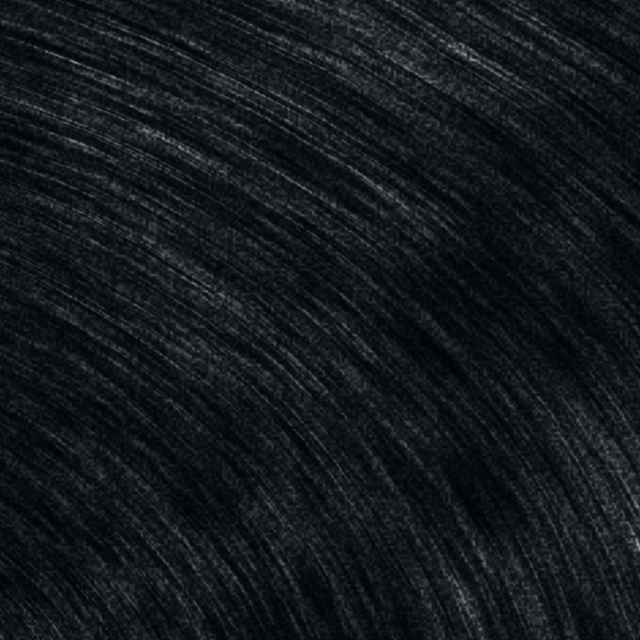
This texture is drawn by a WebGL 2 fragment shader. Its source:

```glsl
#version 300 es
precision highp float;
// Dark brushed surface with fine pale scratches sweeping in wide arcs.

uniform vec2 u_resolution;
out vec4 fragColor;

float hash(vec2 p) {
  vec3 q = fract(p.xyx * vec3(0.1031, 0.1030, 0.0973));
  q += dot(q, q.yzx + 33.33);
  return fract((q.x + q.y) * q.z);
}

float valueNoise(vec2 p) {
  vec2 cell = floor(p);
  vec2 w = smoothstep(0.0, 1.0, fract(p));
  float low = mix(hash(cell), hash(cell + vec2(1, 0)), w.x);
  float high = mix(hash(cell + vec2(0, 1)), hash(cell + vec2(1, 1)), w.x);
  return mix(low, high, w.y);
}

float cloudNoise(vec2 p) {
  return 0.6 * valueNoise(p) + 0.4 * valueNoise(p * 2.3 + 17.0);
}

// One row of noise along the arc, shifted so neighbouring rows do not align.
float rowNoise(float row, float along, float seed) {
  float x = along + 40.0 * hash(vec2(row, seed));
  float cell = floor(x);
  vec2 key = vec2(cell + seed * 3.0, row + 0.5);
  return mix(hash(key), hash(key + vec2(1, 0)), smoothstep(0.0, 1.0, x - cell));
}

// Soft fibres: rows of noise blended across the arcs.
float fibres(float across, float along, float seed) {
  float row = floor(across);
  float w = smoothstep(0.0, 1.0, across - row);
  return mix(rowNoise(row, along, seed), rowNoise(row + 1.0, along, seed), w);
}

// Thin broken scratches, at most one per row.
float scratches(float level, float along, float rows, float width, float seed) {
  float across = level * rows;
  float row = floor(across);
  float centre = mix(0.25, 0.75, hash(vec2(row, seed + 5.0)));
  float d = (across - row - centre) / rows;
  float strength = smoothstep(0.45, 1.0, rowNoise(row, along, seed));
  strength *= mix(0.3, 1.0, hash(vec2(row, seed + 9.0)));
  return strength * exp(-d * d / (width * width));
}

void main() {
  float side = min(u_resolution.x, u_resolution.y);
  vec2 uv = gl_FragCoord.xy / side;

  // Arc family: circles about a corner point, flattened towards the right.
  vec2 arm = uv - vec2(-0.38, -0.305);
  float angle = atan(arm.y, arm.x);
  float level = length(arm) - 0.15 * uv.x * uv.x;
  level += 0.010 * (valueNoise(uv * 5.0) - 0.5);
  level += 0.002 * (valueNoise(uv * 22.0 + 8.0) - 0.5);

  // Cloudy patches, fibres and grain set the tone of the ground.
  float cloud = cloudNoise(uv * 4.0 + 3.0) - 0.5;
  float coarse = fibres(level * 105.0, angle * 9.0, 1.0) - 0.5;
  float fine = fibres(level * 220.0, angle * 22.0, 2.0) - 0.5;
  float grain = valueNoise(uv * 235.0) - 0.5;
  float tone = 1.2 * cloud + 1.2 * coarse + 1.2 * fine + 1.3 * grain;
  float light = 0.070 * exp(tone);

  // Scratches in several spacings, fading in the darker patches.
  float width = max(0.0018, 0.7 / side);
  float marks = 0.0;
  for (int i = 0; i < 4; i++) {
    float k = float(i);
    float rows = 38.0 + 23.0 * k;
    marks += scratches(level, angle * (4.0 + 2.0 * k), rows, width, 11.0 + 7.0 * k);
  }
  float fade = smoothstep(-0.35, 0.15, cloud) * (0.75 + grain);
  light += 0.23 * marks * fade;

  // Cool grey tint.
  vec3 colour = vec3(light) + vec3(-0.010, 0.0, 0.009);
  fragColor = vec4(clamp(colour, 0.0, 1.0), 1.0);
}
```
